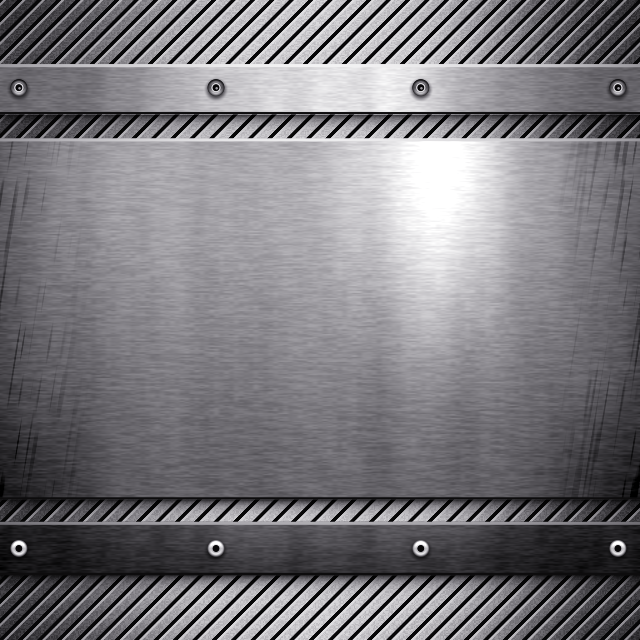
Reproduce this background procedurally as a three.js fragment shader.

```glsl
// Brushed steel panel and two riveted bars over a diagonally ribbed metal sheet.
varying vec2 vUv;

float hash(vec2 p) {
  return fract(sin(dot(p, vec2(127.1, 311.7))) * 43758.5453);
}

float noise(vec2 p) {
  vec2 i = floor(p), f = fract(p);
  f = f * f * (3.0 - 2.0 * f);
  return mix(mix(hash(i), hash(i + vec2(1, 0)), f.x),
             mix(hash(i + vec2(0, 1)), hash(i + vec2(1, 1)), f.x), f.y);
}

// Soft-edged horizontal band between two heights
float band(float y, float low, float high) {
  return smoothstep(low - 0.001, low + 0.001, y)
       * (1.0 - smoothstep(high - 0.001, high + 0.001, y));
}

// Horizontal brushing, centred on zero
float brushed(vec2 p) {
  return noise(p * vec2(45.0, 390.0)) * 0.55
       + noise(p * vec2(130.0, 480.0) + 17.0) * 0.45 - 0.5;
}

// Ribs rising to the right, each with a black groove and a bright lip
float ribbedSheet(vec2 p) {
  float side = abs(p.x - 0.5) * 2.0;
  float rib = fract((p.x - p.y) * 33.0 + 0.12);
  float light = mix(0.8, 0.26, smoothstep(0.25, 1.0, side));
  light *= 1.0 - 0.25 * smoothstep(0.4, 0.5, abs(p.y - 0.5)) * side;
  light += (hash(floor(p * 512.0)) - 0.5) * 0.12;
  float lip = smoothstep(0.25, 0.32, rib) * (1.0 - smoothstep(0.41, 0.49, rib));
  light = mix(light, 0.9 - 0.25 * side * side, lip * 0.75);
  float groove = smoothstep(0.0, 0.05, rib) * (1.0 - smoothstep(0.25, 0.31, rib));
  return mix(light, 0.025, groove);
}

float panelTone(vec2 p) {
  float side = abs(p.x - 0.5) * 2.0;
  float tone = mix(0.39, 0.69, smoothstep(0.18, 0.76, p.y));
  vec2 glow = (p - vec2(0.68, 0.76)) / vec2(0.13, 0.25);
  tone += 0.29 * exp(-dot(glow, glow));
  tone += 0.1 * exp(-pow((p.x - 0.69) / 0.08, 2.0)) * smoothstep(0.25, 0.6, p.y);
  // Smoky vertical stains
  tone += (noise(p * vec2(22.0, 2.5)) - 0.5) * 0.07;
  tone *= 1.0 - 0.44 * pow(side, 3.0);
  tone *= 1.0 - 0.5 * smoothstep(0.55, 1.0, side) * (1.0 - smoothstep(0.21, 0.42, p.y));
  // Worn, nearly upright scratches toward the sides
  float scratch = noise(vec2(p.x * 240.0 - p.y * 38.0, p.y * 13.0));
  tone -= 0.14 * smoothstep(0.62, 0.95, scratch) * smoothstep(0.68, 0.98, side);
  return tone + brushed(p) * 0.15;
}

float barTone(vec2 p, float upper) {
  float side = abs(p.x - 0.5) * 2.0;
  float bright = mix(0.85, 0.41, smoothstep(0.1, 0.95, side));
  bright += 0.08 * exp(-pow((p.x - 0.64) / 0.1, 2.0));
  float dark = mix(0.29, 0.1, smoothstep(0.15, 1.0, side));
  dark *= mix(0.7, 1.2, smoothstep(0.1, 0.185, p.y));
  float tone = mix(dark, bright, upper);
  tone += (noise(vec2(p.x * 28.0, p.y * 5.0)) - 0.5) * 0.08;
  return tone + brushed(p + 3.0) * 0.14;
}

// Lays a plate over the sheet with a shadow below, a lit top and a dark foot
float layPlate(float base, float tone, float y, float low, float high, float rim) {
  base *= 1.0 - 0.8 * exp(-max(low - y, 0.0) / 0.011) * step(y, low);
  tone = mix(tone, rim, band(y, high - 0.005, high));
  tone = mix(tone, 0.05, band(y, low, low + 0.004));
  return mix(base, tone, band(y, low, high));
}

// Domed rivet with a socket; the upper row is darker
float rivet(float base, vec2 d, float upper) {
  float r = length(d);
  base *= 1.0 - 0.65 * (1.0 - smoothstep(0.009, 0.02, length(d + vec2(0.0, 0.003))));
  float slope = d.y / 0.0137;
  float dome = mix(0.72 + 0.22 * slope, 0.3 - 0.2 * slope, upper);
  dome += 0.4 * exp(-pow((r - 0.0085) / 0.002, 2.0)) * smoothstep(-0.2, 0.9, abs(slope));
  dome *= 1.0 - 0.6 * smoothstep(0.0105, 0.0135, r);
  dome = mix(dome, 0.85, upper * (1.0 - smoothstep(0.0065, 0.008, r)));
  dome = mix(0.03, dome, smoothstep(0.0045, 0.0062, r));
  dome += 0.6 * (1.0 - smoothstep(0.001, 0.0028, length(d - vec2(0.001, -0.001)))) * upper;
  return mix(dome, base, smoothstep(0.0125, 0.0142, r));
}

void main() {
  vec2 p = vUv;
  float upper = step(0.5, p.y);
  float side = abs(p.x - 0.5) * 2.0;
  float tone = ribbedSheet(p);

  // Panel and bars
  float rim = mix(0.95, 0.6, side * side);
  tone = layPlate(tone, panelTone(p), p.y, 0.219, 0.784, rim);
  tone = layPlate(tone, barTone(p, 1.0), p.y, 0.821, 0.9, rim);
  tone = layPlate(tone, barTone(p, 0.0), p.y, 0.101, 0.185, rim * 0.72);

  // Four rivets along each bar
  for (int i = 0; i < 4; i++) {
    float k = float(i) - 1.5;
    float x = 0.4975 + sign(k) * (abs(k) > 1.0 ? 0.468 : 0.16);
    tone = rivet(tone, p - vec2(x, mix(0.143, 0.863, upper)), upper);
  }

  // Faint cool tint in the mid greys
  tone = clamp(tone, 0.0, 1.0);
  vec3 steel = vec3(tone) + vec3(0.0, -0.008, 0.014) * 4.0 * tone * (1.0 - tone);
  gl_FragColor = vec4(steel, 1.0);
}
```
